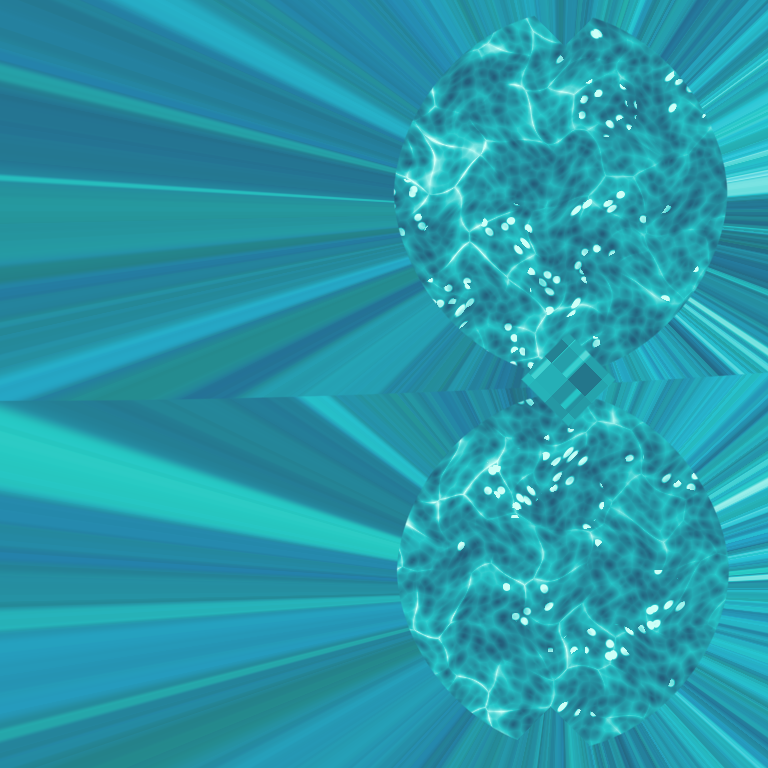
A Shadertoy shader for this background:

```glsl
#define UPPER_DISC vec4(0.730, 0.748, 0.217, 0.236)
#define LOWER_DISC vec4(0.733, 0.256, 0.216, 0.232)
#define UPPER_FOCUS vec2(0.729, 0.724)
#define LOWER_FOCUS vec2(0.729, 0.232)
#define TILE_CENTER vec2(0.740, 0.506)
#define TILE_REACH 0.043
#define DEEP vec3(0.14, 0.45, 0.55)
#define AQUA vec3(0.15, 0.78, 0.80)
#define FOAM vec3(0.80, 1.00, 0.97)
#define VEIN_SCALE 16.0
#define GLINT_SCALE 74.0

// Wide rays: angle from the left, half width, tone, greenness
const vec4 UPPER_RAYS[12] = vec4[12](
    vec4(0.48, 0.04, 0.75, -0.5), vec4(0.245, 0.014, 0.6, 0.4),
    vec4(0.15, 0.07, 0.06, -0.2), vec4(-0.02, 0.072, 0.38, 0.4),
    vec4(0.061, 0.005, 0.85, 0.4), vec4(-0.112, 0.015, 0.16, 0.8),
    vec4(-0.31, 0.025, 0.7, -0.8), vec4(-0.4, 0.045, 0.32, 0.6),
    vec4(-0.485, 0.028, 0.1, -0.5), vec4(-0.66, 0.13, 0.5, -0.2),
    vec4(3.01, 0.045, 1.5, 0.0), vec4(-2.55, 0.014, 1.5, 0.1));
const vec4 LOWER_RAYS[12] = vec4[12](
    vec4(0.48, 0.15, 0.14, 0.0), vec4(0.245, 0.07, 0.92, 0.5),
    vec4(0.14, 0.022, 0.35, -0.6), vec4(3.08, 0.014, 1.6, 0.0),
    vec4(0.0, 0.03, 0.45, 0.0), vec4(-0.055, 0.02, 0.85, 0.2),
    vec4(-0.155, 0.075, 0.5, -0.8), vec4(-0.255, 0.01, 0.65, 0.4),
    vec4(-0.38, 0.05, 0.2, 0.6), vec4(-0.65, 0.16, 0.5, -0.4),
    vec4(0.667, 0.032, 0.85, -0.2), vec4(2.665, 0.018, 1.6, 0.0));

float hash(vec2 p) {
    vec3 q = fract(vec3(p.xyx) * 0.1031);
    q += dot(q, q.yzx + 33.33);
    return fract((q.x + q.y) * q.z);
}

vec3 palette(float tone, float green) {
    vec3 c = mix(DEEP, AQUA, clamp(tone, -0.25, 1.0));
    c += vec3(0.0, 0.02, -0.07) * green;
    return mix(c, FOAM, clamp(tone - 1.0, 0.0, 1.0));
}

// Cellular noise: nearest, second nearest, id of the nearest cell
vec3 cells(vec2 p) {
    vec2 base = floor(p);
    vec3 best = vec3(8.0, 8.0, 0.0);
    for (int y = -1; y <= 1; y++)
    for (int x = -1; x <= 1; x++) {
        vec2 id = base + vec2(x, y);
        float d = length(id + vec2(hash(id), hash(id + 71.3)) - p);
        if (d < best.x) best = vec3(d, best.x, hash(id + 19.7));
        else best.y = min(best.y, d);
    }
    return best;
}

// Fan of rays: angular steps, some crisp and some soft, under the wide bands
vec3 rayFan(vec2 d, vec4 rays[12], float seed) {
    float a = atan(d.y, -d.x);
    float side = smoothstep(0.7, 2.4, abs(a));
    float steps = 0.0, hue = 0.0, freq = 4.7, weight = 1.0;
    for (int i = 0; i < 5; i++) {
        float s = a * freq + seed;
        vec2 key = vec2(floor(s), float(i) * 17.0 + seed);
        float edge = smoothstep(0.0, mix(0.05, 0.6, hash(key + 3.0)), fract(s));
        float v = mix(hash(key - vec2(1, 0)), hash(key), edge) - 0.5;
        steps += v * weight;
        hue += v * (i % 2 == 0 ? -0.5 : 0.5);
        freq *= 2.1;
        weight *= 0.85;
    }
    float tone = mix(0.28, 0.52, side) + steps * mix(0.2, 0.55, side);
    float green = hue - 0.1;
    for (int i = 0; i < 12; i++) {
        vec4 r = rays[i];
        float soft = 0.002 + 0.35 * min(r.y, 0.04);
        float m = 1.0 - smoothstep(r.y - soft, r.y + soft, abs(a - r.x));
        tone = mix(tone, r.z + 0.12 * steps, m);
        green = mix(green, r.w + 0.3 * hue, m);
    }
    // Sparse bright streaks on the right
    float s = a * 11.0 + seed;
    float streak = smoothstep(0.18, 0.1, abs(fract(s) - 0.5));
    streak *= step(0.65, hash(vec2(floor(s), seed + 5.0)));
    return palette(tone + 0.6 * streak * smoothstep(2.2, 2.5, abs(a)), green);
}

// Mottled water with broken bright veins and clustered glints
vec3 water(vec2 uv, vec4 disc) {
    float left = smoothstep(0.8, -0.8, (uv.x - disc.x) / disc.z);
    vec2 p = uv + 0.009 * sin(uv.yx * vec2(37.0, 41.0) + vec2(1.0, 4.0));
    p += 0.003 * sin(p.yx * vec2(97.0, 89.0) + vec2(2.0, 0.5));
    vec3 large = cells(p * VEIN_SCALE);
    vec3 medium = cells(p * VEIN_SCALE * 2.1 + 9.0);
    vec3 small = cells(p * VEIN_SCALE * 4.3 + 27.0);
    float patches = 0.5 + 0.25 * (sin(p.x * 31.0 + p.y * 19.0) + sin(p.y * 43.0 - p.x * 23.0));
    float gap = large.y - large.x;
    float broken = smoothstep(0.2, 0.8, patches + 0.5 * (medium.x - 0.4));
    float vein = (0.75 * exp(-16.0 * gap) + 0.4 * exp(-5.0 * gap)) * broken;
    float tone = 0.42 + 0.85 * (medium.x - 0.45) + 0.75 * (small.x - 0.45);
    tone += 0.3 * (patches - 0.5) + vein * mix(0.5, 1.25, left);
    vec3 cluster = cells(uv * 10.0 + 4.0);
    float crowd = smoothstep(0.5, 0.25, cluster.x) * step(0.45, cluster.z);
    vec3 spot = cells(p * GLINT_SCALE);
    float chance = 0.01 + crowd * mix(0.15, 0.42, left);
    tone += 1.5 * smoothstep(0.5, 0.28, spot.x) * step(1.0 - chance, spot.z);
    return palette(tone, 0.1);
}

// Disc with a wedge cut out of its outer end
float discMask(vec2 uv, vec4 disc, vec2 notch, float px) {
    vec2 q = pow(abs((uv - disc.xy) / disc.zw), vec2(1.8));
    float d = (pow(q.x + q.y, 1.0 / 1.8) - 1.0) * disc.z;
    vec2 n = abs(uv - notch);
    return 1.0 - smoothstep(-px, px, max(d, 0.05 - n.x - n.y));
}

void mainImage(out vec4 fragColor, in vec2 fragCoord) {
    vec2 uv = fragCoord / iResolution.xy;
    float px = 1.0 / iResolution.y;

    // Two fans meeting along a gently rising seam
    float seam = 0.478 + 0.037 * uv.x * uv.x;
    vec3 col = mix(rayFan(uv - LOWER_FOCUS, LOWER_RAYS, 3.0),
                   rayFan(uv - UPPER_FOCUS, UPPER_RAYS, 41.0),
                   smoothstep(-px, px, uv.y - seam));

    col = mix(col, water(uv, UPPER_DISC), discMask(uv, UPPER_DISC, vec2(0.735, 0.99), px));
    col = mix(col, water(uv, LOWER_DISC), discMask(uv, LOWER_DISC, vec2(0.717, 0.03), px));

    // Slanted tiles between the discs
    vec2 t = mat2(0.707, -0.707, 0.707, 0.707) * (uv - TILE_CENTER);
    vec2 id = floor(t / 0.031);
    float stripe = smoothstep(0.2, 0.9, sin(t.y * 230.0)) * step(0.6, hash(id + 8.0));
    vec3 tile = palette(0.9 * hash(id + 31.0) + 0.6 * stripe, 0.2);
    float reach = max(abs(t.x), abs(t.y)) - TILE_REACH;
    col = mix(col, tile, 1.0 - smoothstep(-px, px, reach));

    fragColor = vec4(col, 1.0);
}
```
